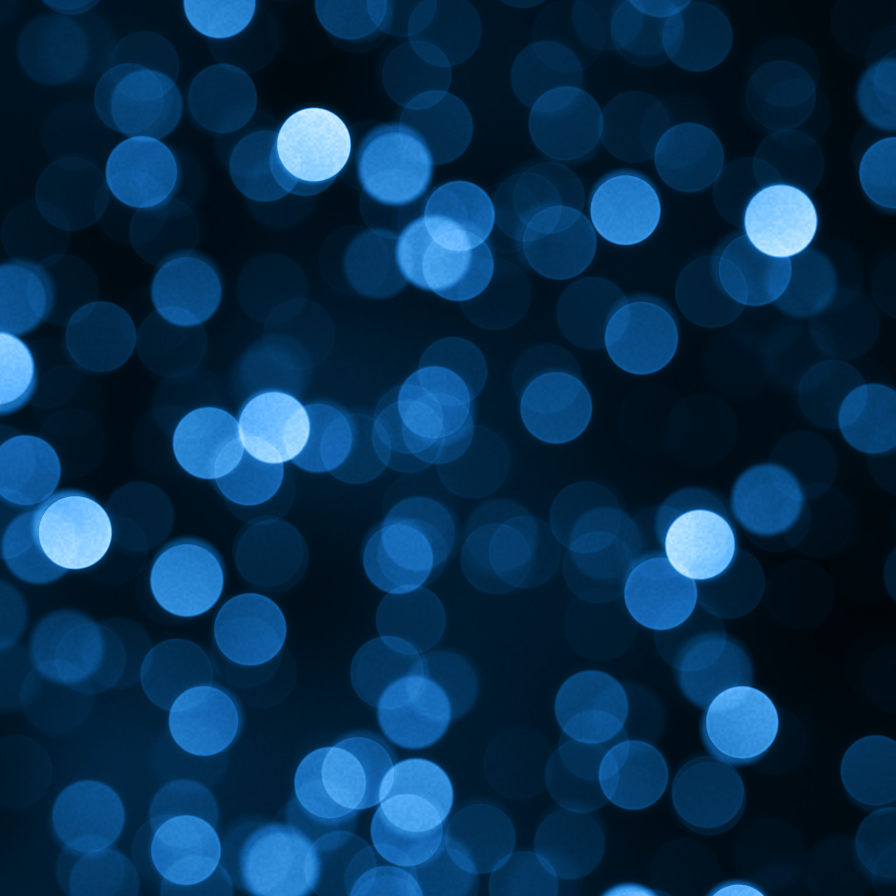
Give the GLSL for this background, as a Shadertoy shader.

```glsl
// Out-of-focus blue lights: equal-sized translucent discs over a dark, uneven haze.
// Layers of one jittered disc per grid cell are screened together as one light value,
// which a tone curve then turns into navy, azure and near-white.

float hash(vec2 p) {
    vec3 q = fract(vec3(p.xyx) * 0.1031);
    q += dot(q, q.yzx + 33.33);
    return fract((q.x + q.y) * q.z);
}

vec4 hash4(vec2 p) {
    vec4 q = fract(p.xyxy * vec4(0.1031, 0.1030, 0.0973, 0.1099));
    q += dot(q, q.wzxy + 33.33);
    return fract((q.xxyz + q.yzzw) * q.zywx);
}

float noise(vec2 p) {
    vec2 i = floor(p), f = fract(p);
    f = f * f * (3.0 - 2.0 * f);
    vec2 e = vec2(0.0, 1.0);
    return mix(mix(hash(i), hash(i + e.yx), f.x),
               mix(hash(i + e.xy), hash(i + e.yy), f.x), f.y);
}

// Ambient glow: strongest on the left, fading to the right and the top
float haze(vec2 uv) {
    float side = mix(1.1, 0.3, smoothstep(0.4, 1.0, uv.x));
    float top = mix(1.0, 0.6, smoothstep(0.6, 1.0, uv.y));
    return side * top * (0.3 + 1.2 * noise(uv * 5.0 + 7.3));
}

float fill(float d, float soft) {
    return 1.0 - smoothstep(-soft, soft, d);
}

// Light of one disc: flat body, thin rim, blurred offset ghost and faint halo
float disc(vec2 p, float radius, float level, vec4 rnd) {
    float d = length(p) - radius;
    float soft = max(mix(0.0016, 0.009, pow(rnd.x, 5.0)), 0.8 / iResolution.y);
    float angle = 6.2832 * rnd.w;
    vec2 dir = vec2(cos(angle), sin(angle));
    float shade = 0.95 + 0.1 * dot(p, dir) / radius;
    float rimOffset = (d + 0.002) / 0.0016;
    float rim = 0.16 * exp(-rimOffset * rimOffset) * (1.0 - level) * (1.0 - rnd.x);
    float body = level * fill(d, soft) * (shade + rim);
    float ghost = 0.5 * level * fill(length(p + dir * 0.009 * rnd.y) - radius, 0.006);
    float halo = 0.16 * level * exp(-max(d, 0.0) / 0.006) * fill(d - 0.008, 0.008);
    return max(body, max(ghost, halo));
}

// Share of darkness left after screening one layer; only four cells can reach a point
float layer(vec2 uv, float cellSize, float seed, vec2 levels, float hazeBias) {
    const float reach = 0.058;
    vec2 shift = vec2(0.37, 0.61) * seed;
    vec2 corner = floor((uv - reach) / cellSize + shift);
    float dark = 1.0;
    for (int i = 0; i < 4; i++) {
        vec2 cell = corner + vec2(i % 2, i / 2);
        vec4 rnd = hash4(cell + seed * 17.0);
        vec2 center = (cell + rnd.xy - shift) * cellSize;
        vec2 p = uv - center;
        if (dot(p, p) > reach * reach) continue;
        vec4 look = hash4(cell + seed * 29.0 + 5.0);
        float level = mix(levels.x, levels.y, look.z);
        level *= mix(1.0, haze(center), hazeBias);
        float radius = mix(0.039, 0.042, rnd.z);
        dark *= 1.0 - clamp(disc(p, radius, level, look), 0.0, 0.97);
    }
    return dark;
}

// Tone curve: green follows the light, blue leads it, red joins at the top
vec3 tone(float light) {
    float blue = min(min(1.77 * light, 0.32 + 0.96 * light), 1.0);
    return vec3(pow(light, 2.8), light, blue);
}

void mainImage(out vec4 fragColor, in vec2 fragCoord) {
    vec2 uv = fragCoord / iResolution.y;

    float dark = 1.0 - (0.012 + 0.085 * haze(uv));
    dark *= layer(uv, 0.120, 3.0, vec2(0.02, 0.12), 0.8);    // dim
    dark *= layer(uv, 0.125, 8.0, vec2(0.02, 0.12), 0.8);    // dim
    dark *= layer(uv, 0.144, 5.0, vec2(0.10, 0.36), 0.3);    // medium
    dark *= layer(uv, 0.340, 11.0, vec2(0.44, 0.61), 0.0);   // light
    dark *= layer(uv, 0.370, 14.0, vec2(0.70, 0.90), 0.0);   // brightest

    float light = 1.0 - dark;
    light *= 1.0 + 0.07 * (noise(uv * 330.0) - 0.5);         // fine grain
    fragColor = vec4(tone(clamp(light, 0.0, 1.0)), 1.0);
}
```
